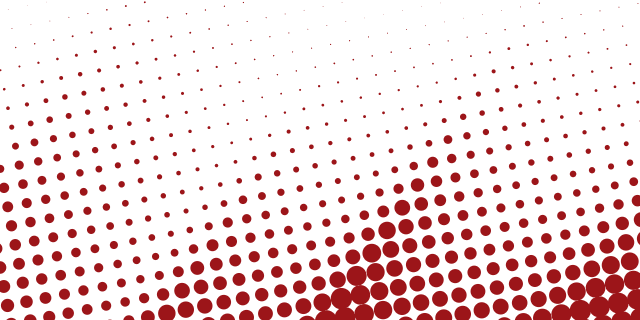
Write a Shadertoy shader that draws this background.

```glsl
const vec3 PAPER = vec3(1.0);
const vec3 INK = vec3(0.61, 0.082, 0.098);
const vec2 GRID_ORIGIN = vec2(1.3047, 0.4219);
const vec2 GRID_AXIS = vec2(0.0593, 0.01172);

// Lattice coordinates to canvas position, in canvas heights
vec2 latticePoint(vec2 cell, vec2 origin, vec2 axis) {
    return origin + cell.x * axis + cell.y * vec2(axis.y, -axis.x);
}

// Canvas position to lattice coordinates
vec2 latticeCoord(vec2 p, vec2 origin, vec2 axis) {
    vec2 d = p - origin;
    return vec2(dot(d, axis), dot(d, vec2(axis.y, -axis.x))) / dot(axis, axis);
}

// Slow start, steep finish: climb towards a crest
vec4 rise(vec4 from, vec4 to, float u, float start, float end, float power) {
    float t = clamp((u - start) / (end - start), 0.0, 1.0);
    return mix(from, to, pow(t, power));
}

// Steep start, slow finish: descent into a valley
vec4 fall(vec4 from, vec4 to, float u, float start, float end, float power) {
    float t = clamp((u - start) / (end - start), 0.0, 1.0);
    return mix(to, from, pow(1.0 - t, power));
}

// Piecewise linear blend of four values, top to bottom
float sampleDepth(vec4 v, float height) {
    float s = (0.948 - height) / 0.3125;
    vec3 t = clamp(vec3(s, s - 1.0, s - 2.0), 0.0, 1.0);
    return v.x + dot(v.yzw - v.xyz, t);
}

// Dot radius: diagonal crests and valleys that swell downwards
float dotRadius(float diagonal, float height) {
    vec4 edge = vec4(0.08, 0.47, 1.04, 1.82);
    vec4 leftCrest = vec4(0.29, 0.99, 1.87, 2.60);
    vec4 leftValley = vec4(0.10, 0.29, 0.81, 1.59);
    vec4 lowCrest = vec4(0.08, 0.47, 1.51, 2.76);
    vec4 midValley = vec4(0.08, 0.44, 1.20, 2.34);
    vec4 mainCrest = vec4(0.18, 0.99, 2.60, 3.49);
    vec4 rightValley = vec4(0.13, 0.52, 1.38, 2.60);
    vec4 rightCrest = vec4(0.21, 0.78, 2.29, 3.39);

    vec4 r = rise(edge, leftCrest, diagonal, -30.0, -25.0, 1.5);
    r = fall(r, leftValley, diagonal, -25.0, -13.0, 1.1);
    r = rise(r, lowCrest, diagonal, -13.0, -10.0, 1.8);
    r = fall(r, midValley, diagonal, -10.0, -5.0, 1.5);
    r = rise(r, mainCrest, diagonal, -5.0, 0.0, 3.0);
    r = fall(r, rightValley, diagonal, 0.0, 11.0, 3.0);
    r = rise(r, rightCrest, diagonal, 11.0, 15.0, 1.3);
    return 0.01 * sampleDepth(r, height);
}

// Antialiased disc; dots below a pixel fade out
float disc(vec2 offset, float radius, float pixel) {
    float cover = clamp(0.5 + (radius - length(offset)) / pixel, 0.0, 1.0);
    return cover * min(1.0, 2.0 * radius / pixel);
}

void mainImage(out vec4 fragColor, in vec2 fragCoord) {
    float pixel = 1.0 / iResolution.y;
    vec2 p = fragCoord * pixel;
    vec2 nearest = round(latticeCoord(p, GRID_ORIGIN, GRID_AXIS));

    // Neighbouring cells let large dots overlap
    float ink = 0.0;
    for (int y = -1; y <= 1; y++) {
        for (int x = -1; x <= 1; x++) {
            vec2 cell = nearest + vec2(x, y);
            vec2 center = latticePoint(cell, GRID_ORIGIN, GRID_AXIS);
            float radius = dotRadius(cell.x + cell.y, center.y);
            ink = max(ink, disc(p - center, radius, pixel));
        }
    }
    fragColor = vec4(mix(PAPER, INK, ink), 1.0);
}
```
